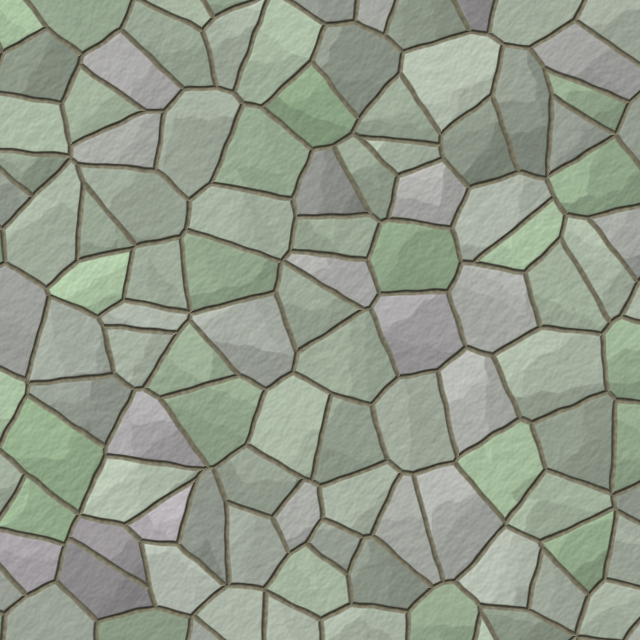
Reproduce this texture procedurally as a Shadertoy shader.

```glsl
// Irregular paving of chiselled green and grey stones with recessed earthy joints.

const float STONES = 9.6;         // stones across the canvas height
const float JITTER = 1.4;         // irregularity of the stone layout
const float JOINT = 0.040;        // half width of a joint, in stone units
const float EDGE_SOFT = 0.017;    // softness of the stone outline
const float BEVEL = 0.05;         // width of the worn rim
const float WOBBLE = 0.030;       // unevenness of the outlines
const float FACET_SHADE = 0.125;  // contrast of the chiselled planes
const float GRAIN_SHADE = 0.12;   // contrast of the rough surface
const int FACETS = 3;
const vec2 LIGHT = vec2(-0.53, 0.85);
const vec3 GREEN = vec3(0.585, 0.685, 0.550);
const vec3 LILAC = vec3(0.610, 0.595, 0.605);
const vec3 MORTAR = vec3(0.510, 0.495, 0.415);
const vec3 SHADOW = vec3(0.190, 0.185, 0.150);

vec2 hash2(vec2 p) {
    vec3 q = fract(p.xyx * vec3(0.1031, 0.1030, 0.0973));
    q += dot(q, q.yzx + 33.33);
    return fract((q.xx + q.yz) * q.zy);
}

float cornerSlope(vec2 cell, vec2 offset) {
    float angle = 6.2832 * hash2(cell + 71.0).x;
    return dot(vec2(cos(angle), sin(angle)), offset);
}

// Gradient noise, roughly -0.7 to 0.7
float gradientNoise(vec2 p) {
    vec2 i = floor(p), f = p - i;
    vec2 u = f * f * f * (f * (f * 6.0 - 15.0) + 10.0);
    vec2 e = vec2(1.0, 0.0);
    float low = mix(cornerSlope(i, f), cornerSlope(i + e, f - e), u.x);
    float high = mix(cornerSlope(i + e.yx, f - e.yx), cornerSlope(i + 1.0, f - 1.0), u.x);
    return mix(low, high, u.y);
}

float roughness(vec2 p) {
    vec2 q = vec2(p.x + p.y, (p.y - p.x) * 1.5);   // slanted chisel marks
    return gradientNoise(q * 3.5) + 0.5 * gradientNoise(q * 8.0 + 17.0)
         + 0.3 * gradientNoise(p * 19.0);
}

vec2 stoneSite(vec2 cell) {
    return cell + 0.5 + JITTER * (hash2(cell + 13.0) - 0.5);
}

// Finds the stone around p, its border distance and the border's outward normal
void findStone(vec2 p, out vec2 stone, out float border, out vec2 outward) {
    vec2 base = floor(p);
    float nearest = 1e5;
    for (int y = -2; y <= 2; y++)
    for (int x = -2; x <= 2; x++) {
        vec2 cell = base + vec2(x, y);
        vec2 toSite = stoneSite(cell) - p;
        float d = dot(toSite, toSite);
        if (d < nearest) { nearest = d; stone = cell; }
    }
    vec2 site = stoneSite(stone);
    border = 1e5;
    outward = vec2(0.0, 1.0);
    for (int y = -3; y <= 3; y++)
    for (int x = -3; x <= 3; x++) {
        if (x == 0 && y == 0) continue;
        vec2 other = stoneSite(stone + vec2(x, y));
        vec2 n = normalize(other - site);
        float d = dot(0.5 * (site + other) - p, n);
        if (d < border) { border = d; outward = n; }
    }
}

// Lean of the chiselled plane at an offset from the stone's site
vec2 facetLean(vec2 stone, vec2 offset, float ripple) {
    vec2 lean = (hash2(stone + 5.0) - 0.5) * 0.4;
    for (int k = 0; k < FACETS; k++) {
        vec2 r = hash2(stone + 29.0 * float(k + 1));
        float angle = 6.2832 * r.x;
        vec2 dir = vec2(cos(angle), sin(angle));
        float past = dot(offset, dir) - mix(0.04, 0.36, r.y) + ripple;
        lean = mix(lean, dir * mix(0.6, 1.1, r.y), smoothstep(-0.02, 0.02, past));
    }
    return lean;
}

void mainImage(out vec4 fragColor, in vec2 fragCoord) {
    vec2 p = STONES * fragCoord / iResolution.y;
    float pixel = STONES / iResolution.y;
    vec2 wobble = vec2(gradientNoise(p * 3.0), gradientNoise(p * 3.0 + 41.0));

    vec2 stone, outward;
    float border;
    findStone(p + WOBBLE * wobble, stone, border, outward);
    float facing = dot(outward, LIGHT);

    // Stone tint, mostly between the two hues
    vec2 pick = hash2(stone + 97.0);
    float hue = 2.0 * pick.x - 1.0;
    hue = 0.53 + 0.5 * hue * mix(0.5, 1.0, abs(hue));
    vec3 color = mix(GREEN, LILAC, hue) * mix(0.88, 1.12, pick.y);

    // Planes, worn rim and grain
    float ripple = 0.09 * gradientNoise(p * 4.0 + 9.0);
    vec2 lean = facetLean(stone, p - stoneSite(stone), ripple);
    float rim = 1.0 - smoothstep(JOINT, JOINT + BEVEL, border);
    float grain = roughness(p) - roughness(p + 0.03 * LIGHT);
    color *= 1.0 + FACET_SHADE * dot(lean, LIGHT) + 0.04 * rim * facing
           + GRAIN_SHADE * grain + 0.025 * gradientNoise(p * 2.3);

    // Joint: thin shadow beside the stone towards the light, pale elsewhere
    float lit = 0.5 + 0.8 * facing * clamp(border / JOINT, 0.0, 1.0);
    vec3 joint = mix(SHADOW, MORTAR, smoothstep(-0.05, 0.75, lit));
    joint *= 1.0 + 0.2 * gradientNoise(p * 14.0);

    float soft = max(EDGE_SOFT, pixel);
    color = mix(joint, color, smoothstep(JOINT - soft, JOINT + soft, border));
    fragColor = vec4(color, 1.0);
}
```
